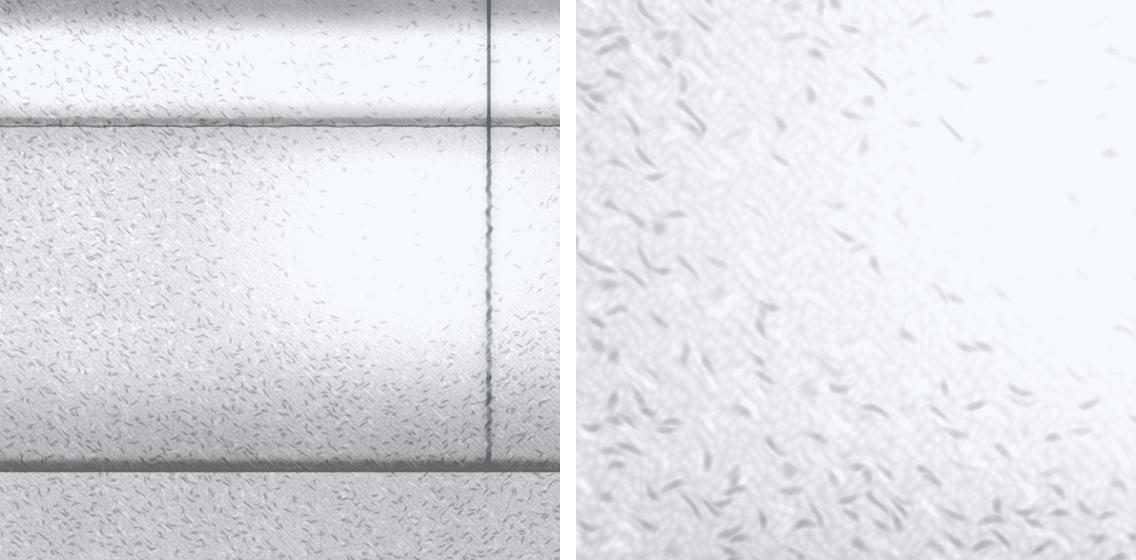
Left: the whole. Right: its middle third, enlarged.
Give the GLSL for this texture, as a three.js fragment shader.

```glsl
// Pale worn wall panels: two level seams and one upright seam over soft shading.
// Each panel is a vertical tone profile; scattered slanted flecks, cellular
// grain and fine hatching roughen it, most strongly at the left and the foot.
#define SEAM_HIGH 0.775
#define SEAM_LOW 0.157
#define SEAM_X 0.873
#define SEAM_WIDTH 0.0032
#define FLECK_SCALE 72.0
#define GRAIN_SCALE 170.0
#define FLECK_DEPTH 0.15
#define GRAIN_DEPTH 0.10
#define HATCH_DEPTH 0.012
#define TINT vec3(0.990, 1.0, 1.016)

varying vec2 vUv;

vec2 hash2(vec2 p) {
  vec3 q = fract(vec3(p.xyx) * vec3(0.1031, 0.1030, 0.0973));
  q += dot(q, q.yzx + 33.33);
  return fract((q.xx + q.yz) * q.zy);
}

// Distance to the nearest scattered point
float cellular(vec2 p) {
  vec2 base = floor(p);
  float nearest = 2.0;
  for (int j = -1; j <= 1; j++)
    for (int i = -1; i <= 1; i++) {
      vec2 id = base + vec2(float(i), float(j));
      nearest = min(nearest, length(p - id - hash2(id)));
    }
  return nearest;
}

// Slanted smudges; density sets how many cells hold one
float flecks(vec2 p, float density, float tilt) {
  vec2 base = floor(p);
  float cover = 0.0;
  for (int j = -1; j <= 1; j++)
    for (int i = -1; i <= 1; i++) {
      vec2 id = base + vec2(float(i), float(j));
      vec2 r = hash2(id + 41.0);
      vec2 d = p - id - hash2(id);
      float a = tilt + (r.x - 0.5) * 1.3;
      d = vec2(cos(a) * d.x + sin(a) * d.y, cos(a) * d.y - sin(a) * d.x);
      float mark = 1.0 - smoothstep(0.12, 0.72, length(d * vec2(1.0, 2.7)));
      cover = max(cover, mark * smoothstep(r.y, r.y + 0.25, density));
    }
  return cover;
}

// Broad uneven clouds from layered sines, about -1 to 1
float clouds(vec2 p) {
  float sum = 0.0, amp = 0.5;
  for (int i = 0; i < 4; i++) {
    p = mat2(0.8, 0.6, -0.6, 0.8) * p * 1.8 + 1.7;
    sum += amp * sin(p.x + sin(p.y * 1.3)) * cos(p.y);
    amp *= 0.6;
  }
  return sum;
}

float line(float d, float halfWidth) {
  return 1.0 - smoothstep(halfWidth * 0.4, halfWidth * 1.5, abs(d));
}

// Smooth light across the three panels
float panelTone(vec2 uv, float bright) {
  float h = (uv.y - SEAM_HIGH) / (1.0 - SEAM_HIGH);
  float k = (uv.y - SEAM_LOW) / (SEAM_HIGH - SEAM_LOW);
  float top = mix(0.74, 0.98, smoothstep(0.0, 0.24, h));
  top = mix(top, 0.64 + 0.04 * uv.x, smoothstep(0.66, 0.98, h));
  float middle = mix(0.69, 0.89, smoothstep(0.0, 0.42, k));
  middle += 0.10 * bright - 0.10 * smoothstep(0.88, 1.0, k);
  middle -= 0.17 * (1.0 - smoothstep(0.015, 0.06, k));
  float low = 0.79 - 0.03 * uv.x;
  float tone = mix(low, middle, smoothstep(-0.003, 0.003, k));
  return mix(tone, top, smoothstep(-0.008, 0.008, h));
}

void main() {
  vec2 uv = vUv;
  float cloud = clouds(uv * 7.0);
  vec2 glow = (uv - vec2(0.74, 0.58)) / vec2(0.36, 0.25);
  float bright = 1.0 - smoothstep(0.35, 1.35, length(glow) + 0.18 * cloud);
  float tone = panelTone(uv, bright) + 0.022 * cloud;

  // Surface wear, thinned out in the bright area and the high strip
  float high = smoothstep(SEAM_HIGH, SEAM_HIGH + 0.04, uv.y);
  float wear = (1.0 - 0.72 * bright) * (1.0 - 0.5 * high * smoothstep(0.1, 0.6, uv.x));
  vec2 warped = uv + 0.003 * vec2(sin(uv.y * 190.0 + 4.0 * cloud), sin(uv.x * 170.0));
  float tilt = mix(-0.6, 0.5, smoothstep(0.5, 0.85, uv.x));
  tone -= FLECK_DEPTH * flecks(warped * FLECK_SCALE, 0.62 * wear, tilt) * (0.6 + 0.4 * wear);
  tone += 0.06 * wear * flecks(warped * FLECK_SCALE * 0.8 + 19.0, 0.5, -0.7);
  tone += GRAIN_DEPTH * wear * (0.45 - cellular(warped * GRAIN_SCALE));
  tone += HATCH_DEPTH * wear * sin((uv.x + uv.y) * 520.0 + 3.0 * cloud);

  // Level seams: a crisp line with a soft grey lip above
  float wobble = 0.0006 * sin(uv.x * 43.0) + 0.0005 * sin(uv.x * 117.0);
  tone -= 0.14 * line(uv.y - SEAM_HIGH - 0.009 - wobble, 0.006);
  tone -= 0.26 * line(uv.y - SEAM_HIGH + wobble, 0.0022);
  tone -= 0.10 * line(uv.y - SEAM_LOW - 0.011 - 2.0 * wobble, 0.010);
  tone -= 0.12 * line(uv.y - SEAM_LOW - 0.002, 0.0028);

  // Upright seam: neat above, ragged and paler in the middle panel
  float ragged = 1.0 - smoothstep(0.62, 0.78, uv.y);
  float sway = 0.0012 * (sin(uv.y * 130.0) + sin(uv.y * 311.0)) * ragged;
  float dx = uv.x - SEAM_X - sway;
  float above = smoothstep(SEAM_LOW, SEAM_LOW + 0.012, uv.y);
  float broken = 1.0 - ragged * (0.35 + 0.25 * sin(uv.y * 87.0 + 3.0 * sin(uv.y * 41.0)));
  float seam = above * broken * line(dx, SEAM_WIDTH * (1.0 + 0.4 * ragged));
  tone -= 0.36 * seam + 0.09 * above * exp(-abs(dx) / 0.010);

  vec3 color = clamp(tone, 0.40, 0.972) * TINT;
  color.r -= 0.03 * seam;
  gl_FragColor = vec4(color, 1.0);
}
```
